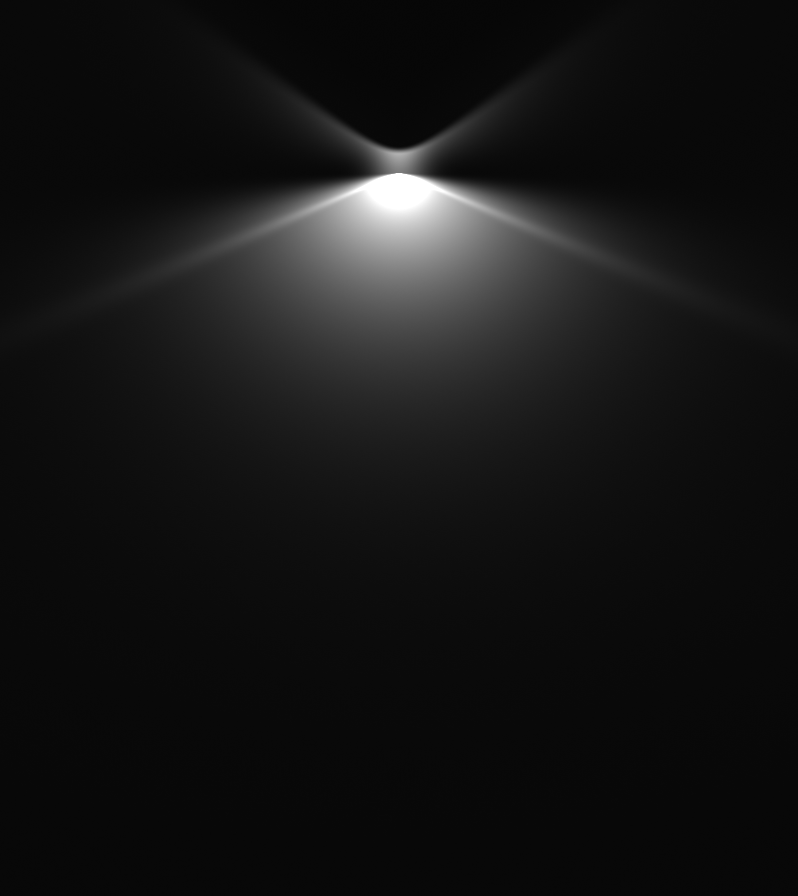
Give the GLSL for this background, as a WebGL 2 fragment shader.

```glsl
#version 300 es
precision highp float;
// A white spotlight on near-black: a wide fan of light falls from a small source,
// edged by two thin rays, while a fainter V of light opens above it.
// Built from radial exponential falloffs shaped by elevation and a hyperbola.

#define SOURCE_HEIGHT 0.807   // source position, in canvas heights
#define BASE_LEVEL 0.034      // background grey
#define FAN_GAIN 1.30         // lower fan brightness
#define FAN_DECAY 9.3
#define RAY_ANGLE 0.395       // radians below the horizon
#define RAY_WIDTH 0.045
#define RAY_GAIN 0.22
#define V_SLOPE 0.75          // steepness of the upper V
#define V_TIP 0.025           // gap between source and rounded tip
#define V_GAIN 0.67
#define V_DECAY 12.0
#define GRAIN 0.004

uniform vec2 u_resolution;
out vec4 fragColor;

float hash(vec2 p) {
    return fract(sin(dot(p, vec2(127.1, 311.7))) * 43758.5453);
}

float gaussian(float x, float width) {
    float t = x / width;
    return exp(-t * t);
}

// Fan below the horizon, fading upward from its two edge rays
float lowerFan(float depression, float dist) {
    float spread = pow(smoothstep(0.0, RAY_ANGLE, depression), 1.25);
    float ray = RAY_GAIN * exp(-5.5 * dist) * gaussian(depression - RAY_ANGLE, RAY_WIDTH);
    return FAN_GAIN * exp(-FAN_DECAY * dist) * spread + ray;
}

// Light above the horizon, brightest along the hyperbola that bounds it
float upperV(vec2 p, float dist) {
    float rim = length(vec2(V_SLOPE * p.x, V_TIP));
    float softness = 0.003 + 0.07 * dist;
    float inside = 1.0 - smoothstep(-softness, softness, p.y - rim);
    float rise = pow(clamp(p.y / rim, 0.0, 1.0), 1.7);
    float beam = V_GAIN * exp(-V_DECAY * dist) * rise;
    float core = 0.45 * gaussian(dist, 0.03);
    return inside * (beam + core);
}

void main() {
    vec2 p = (gl_FragCoord.xy - vec2(0.5 * u_resolution.x, 0.0)) / u_resolution.y;
    p.y -= SOURCE_HEIGHT;
    float dist = length(p);
    float depression = atan(-p.y, abs(p.x) + 1e-5);

    float light = BASE_LEVEL + lowerFan(depression, dist) + upperV(p, dist);

    // Darken the space inside the V and the far lower edge a little
    light -= 0.008 * smoothstep(0.0, 0.1, p.y - V_SLOPE * abs(p.x));
    light -= 0.004 * smoothstep(0.4, 0.8, -p.y);

    // Fine grain hides banding in the dark falloff
    light += GRAIN * (hash(floor(gl_FragCoord.xy)) - 0.5);
    fragColor = vec4(vec3(clamp(light, 0.0, 1.0)), 1.0);
}
```
